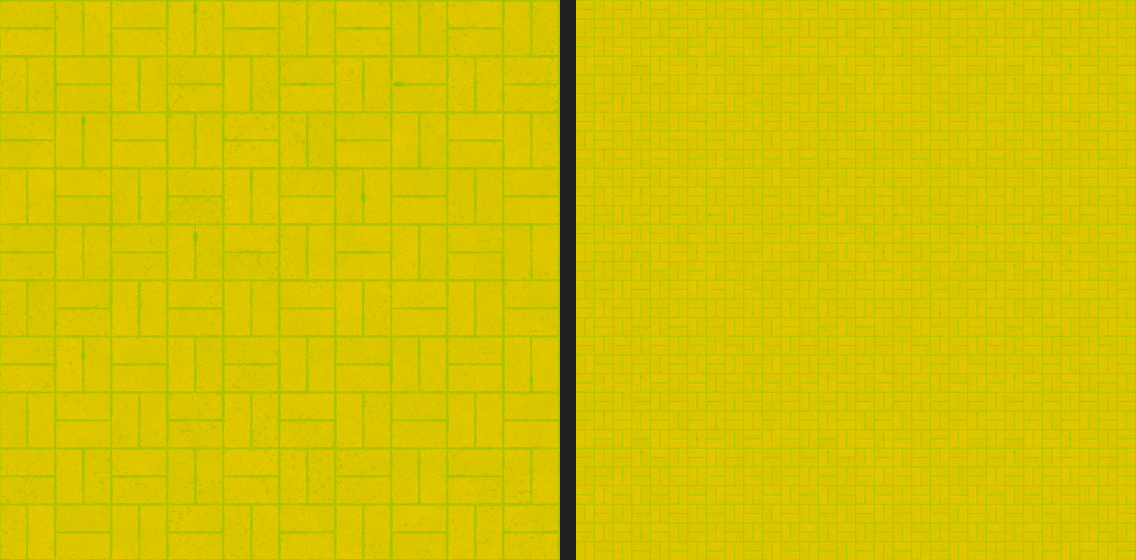
Left, the tile; right, the same tile 3 across and 3 down.
Write a three.js fragment shader that draws this texture.

```glsl
varying vec2 vUv;

const float CELLS = 10.0;
const vec2 GRID_SHIFT = vec2(0.013, 0.007);
const float JOINT_HALF_WIDTH = 0.021;
const vec3 BRICK_DARK = vec3(0.80, 0.765, 0.0);
const vec3 BRICK_WARM = vec3(0.90, 0.787, 0.0);
const vec3 SPECK = vec3(0.74, 0.745, 0.0);
const vec3 JOINT_DEEP = vec3(0.64, 0.76, 0.0);
const vec3 JOINT_PALE = vec3(0.73, 0.76, 0.0);
const vec3 MOSS = vec3(0.58, 0.76, 0.0);

float hash(vec2 p, float seed) {
  return fract(sin(dot(p, vec2(12.9898, 78.233)) + seed * 37.719) * 43758.5453);
}

// Value noise whose lattice wraps after a whole period
float noise(vec2 uv, float period, float seed) {
  vec2 p = uv * period;
  vec2 i = floor(p);
  vec2 f = fract(p);
  f = f * f * (3.0 - 2.0 * f);
  vec2 a = mod(i, period);
  vec2 b = mod(i + 1.0, period);
  return mix(mix(hash(a, seed), hash(vec2(b.x, a.y), seed), f.x),
             mix(hash(vec2(a.x, b.y), seed), hash(b, seed), f.x), f.y);
}

float clouds(vec2 uv, float period, float seed) {
  return 0.5 * noise(uv, period, seed)
       + 0.3 * noise(uv, period * 2.0, seed + 1.0)
       + 0.2 * noise(uv, period * 4.0, seed + 2.0);
}

// Turns the cell so that its middle joint always runs along y
vec2 turnCell(vec2 local, vec2 cell) {
  return mod(cell.x + cell.y, 2.0) < 0.5 ? local : local.yx;
}

float jointDistance(vec2 local, vec2 turned) {
  vec2 border = min(local, 1.0 - local);
  return min(min(border.x, border.y), abs(turned.x - 0.5));
}

// Rare swelling somewhere on the middle joint
float mossBlob(vec2 turned, vec2 cell, float wobble, float soft) {
  float present = step(0.94, hash(cell, 3.0));
  vec2 center = vec2(0.5, mix(0.12, 0.88, hash(cell, 4.0)));
  vec2 size = mix(vec2(0.03, 0.05), vec2(0.045, 0.10), hash(cell, 5.0));
  float d = (length((turned - center) / size) - 1.0) * size.x + wobble;
  return present * (1.0 - smoothstep(-soft, soft, d));
}

vec3 brickColor(vec2 uv, vec2 cell, float side, float d) {
  float brickTone = hash(cell + vec2(side * 17.0, side * 5.0), 7.0) - 0.5;
  float stain = clouds(uv, 24.0, 11.0);
  float grain = noise(uv, 320.0, 15.0) - 0.5;
  float tone = 0.64 + 0.24 * brickTone + 0.6 * (stain - 0.5) + 0.55 * grain;
  vec3 color = mix(BRICK_DARK, BRICK_WARM, clamp(tone, 0.0, 1.0));

  // Specks gather in worn patches and along the edges
  float patchy = smoothstep(0.40, 0.75, clouds(uv, 16.0, 21.0) - 0.2 * brickTone);
  float edgeWear = 1.0 - smoothstep(0.02, 0.10, d);
  float speck = smoothstep(0.70, 0.92, noise(uv, 230.0, 27.0));
  return mix(color, SPECK, speck * (0.25 + 0.5 * patchy + 0.25 * edgeWear));
}

void main() {
  vec2 p = vUv * CELLS + GRID_SHIFT;
  vec2 cell = mod(floor(p), CELLS);
  vec2 local = fract(p);
  vec2 turned = turnCell(local, cell);
  float soft = max(0.011, 0.7 * fwidth(p.x));

  // Joints with ragged edges and a slowly varying width
  float rough = (noise(vUv, 190.0, 31.0) - 0.5) * 0.014;
  float d = jointDistance(local, turned);
  float halfWidth = JOINT_HALF_WIDTH + 0.012 * (noise(vUv, 40.0, 35.0) - 0.5);
  float joint = 1.0 - smoothstep(halfWidth - soft, halfWidth + soft, d + rough);

  vec3 color = brickColor(vUv, cell, step(0.5, turned.x), d);
  vec3 jointColor = mix(JOINT_DEEP, JOINT_PALE, clouds(vUv, 60.0, 41.0));
  color = mix(color, jointColor, joint);
  color = mix(color, MOSS, 0.85 * mossBlob(turned, cell, rough, soft));

  gl_FragColor = vec4(color, 1.0);
}
```
